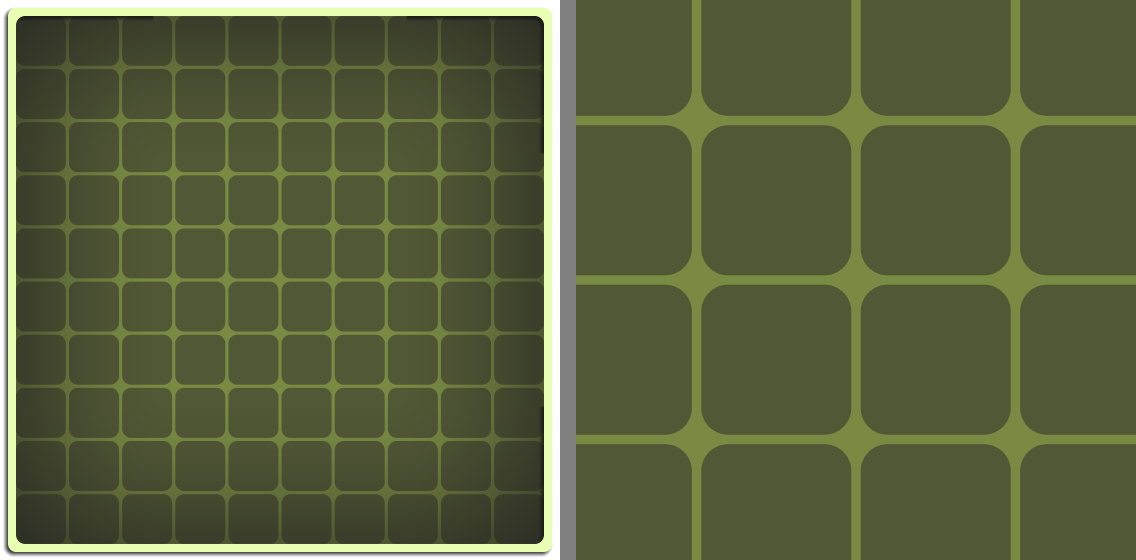
Left, the full canvas; right, a detail of the centre.
Reproduce this pattern procedurally as a Shadertoy shader.

```glsl
// Layout, in fractions of the canvas, measured from its centre
const float OUTER_HALF = 0.4857;
const float INNER_HALF = 0.4714;
const float OUTER_RADIUS = 0.0145;
const float INNER_RADIUS = 0.0165;
const float PITCH = 0.0949;
const float GAP = 0.0056;
const float TILE_RADIUS = 0.0160;

// Shading
const float VIGNETTE_REACH = 0.272;
const vec2 SHADOW_OFFSET = vec2(-0.0042, -0.0042);
const float SHADOW_BLUR = 0.0065;
const float SHADOW_STRENGTH = 0.85;
const float CORNER_PATCH = 0.226;   // inner shadow exists only beyond this

// Colours
const vec3 PAPER = vec3(1.0);
const vec3 FRAME = vec3(0.910, 1.000, 0.698);
const vec3 TILE = vec3(0.318, 0.345, 0.208);
const vec3 GROUT = vec3(0.478, 0.541, 0.259);
const vec3 VIGNETTE = vec3(0.130, 0.130, 0.120);
const vec3 SHADOW = vec3(0.06);

float roundedSquare(vec2 p, float halfSize, float radius) {
    vec2 q = abs(p) - halfSize + radius;
    return length(max(q, 0.0)) + min(max(q.x, q.y), 0.0) - radius;
}

float coverage(float dist, float pixel) {
    return clamp(0.5 - dist / pixel, 0.0, 1.0);
}

// Soft shadow cast by the frame ring towards the lower left
float frameShadow(vec2 p) {
    vec2 q = p - SHADOW_OFFSET;
    float ring = max(roundedSquare(q, OUTER_HALF, OUTER_RADIUS),
                     -roundedSquare(q, INNER_HALF, INNER_RADIUS));
    return SHADOW_STRENGTH * (1.0 - smoothstep(-SHADOW_BLUR, SHADOW_BLUR, ring));
}

// Tiled panel darkened towards its edges
vec3 panel(vec2 p, float pixel) {
    vec2 cell = (fract(p / PITCH) - 0.5) * PITCH;
    float tile = roundedSquare(cell, 0.5 * (PITCH - GAP), TILE_RADIUS);
    vec3 color = mix(GROUT, TILE, coverage(tile, pixel));

    vec2 light = smoothstep(-VIGNETTE_REACH, VIGNETTE_REACH, INNER_HALF - abs(p));
    return mix(VIGNETTE, color, light.x * light.y);
}

void mainImage(out vec4 fragColor, in vec2 fragCoord) {
    float pixel = 1.0 / min(iResolution.x, iResolution.y);
    vec2 p = (fragCoord - 0.5 * iResolution.xy) * pixel;

    float outer = coverage(roundedSquare(p, OUTER_HALF, OUTER_RADIUS), pixel);
    float inner = coverage(roundedSquare(p, INNER_HALF, INNER_RADIUS), pixel);
    float shadow = frameShadow(p);
    float patchMask = coverage(CORNER_PATCH - min(abs(p.x), abs(p.y)), pixel);

    // Layers from back to front
    vec3 color = mix(PAPER, SHADOW, shadow);
    color = mix(color, FRAME, outer);
    vec3 tiles = mix(panel(p, pixel), SHADOW, shadow * patchMask);
    color = mix(color, tiles, inner);

    fragColor = vec4(color, 1.0);
}
```
